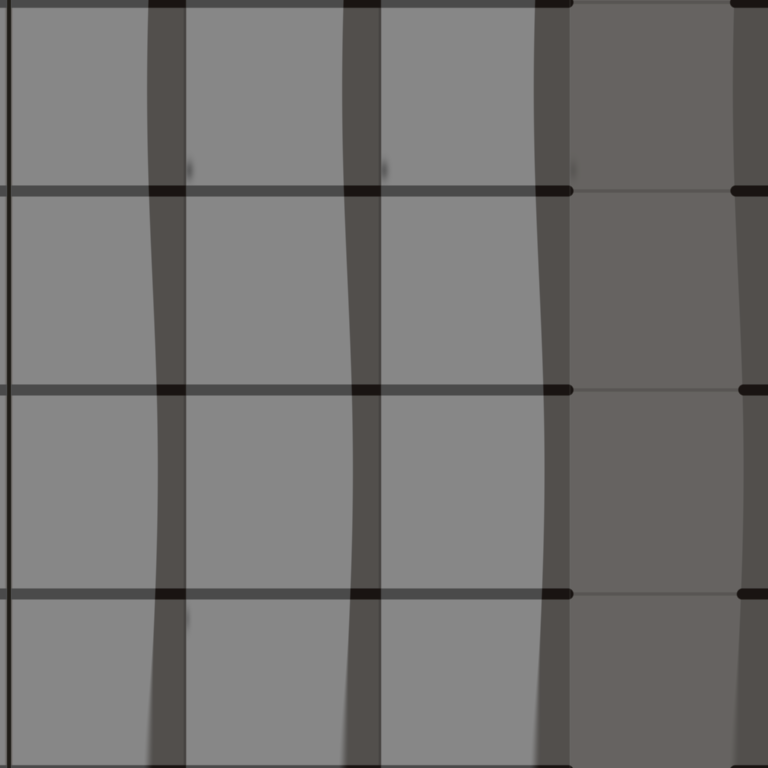
Give the GLSL for this pattern, as a WebGL 2 fragment shader.

```glsl
#version 300 es
precision highp float;
// Grey tiles split by wavy-edged dark uprights and thin cross rails, with one brown column.
uniform vec2 u_resolution;
out vec4 fragColor;

// Soft coverage of the span from a to b.
float span(float x, float a, float b, float soft) {
    return smoothstep(a - soft, a + soft, x) * (1.0 - smoothstep(b - soft, b + soft, x));
}

// Distance to a horizontal capsule running from a to b at height y.
float capsule(vec2 p, float a, float b, float y, float radius) {
    return length(p - vec2(clamp(p.x, a, b), y)) - radius;
}

void main() {
    // Height is measured downwards from the top edge.
    vec2 p = gl_FragCoord.xy / u_resolution;
    p.y = 1.0 - p.y;
    float soft = max(0.0014, 0.7 / min(u_resolution.x, u_resolution.y));

    vec4 barLeft = vec4(0.1985, 0.4525, 0.7020, 0.9612);
    vec4 barRight = vec4(0.2422, 0.4961, 0.7422, 1.02);
    float rails[5] = float[5](0.0030, 0.2487, 0.5078, 0.7734, 1.0035);
    float wave = -0.0070 * cos((p.y - 0.117) * 6.35);

    // Plain tiles and the brown column
    vec3 color = vec3(0.53);
    float column = span(p.x, 0.7422, 0.98, soft);
    color = mix(color, vec3(0.40, 0.39, 0.38), column);

    // Uprights: wavy on the left, straight on the right, softer near the bottom
    float bars = 0.0;
    float seams = 0.0;
    float smudges = 0.0;
    for (int i = 0; i < 4; i++) {
        float leftSoft = soft + 0.006 * smoothstep(0.82, 1.0, p.y);
        float leftEdge = smoothstep(-leftSoft, leftSoft, p.x - barLeft[i] - wave);
        float rightEdge = 1.0 - smoothstep(-soft, soft, p.x - barRight[i]);
        bars = max(bars, leftEdge * rightEdge);
        if (i < 2) seams = max(seams, span(p.x, barRight[i] - 0.003, barRight[i], soft));

        // Faint stains beside the straight edges
        vec2 stain = (p - vec2(barRight[i] + 0.004, 0.222)) / vec2(0.006, 0.013);
        smudges += exp(-dot(stain, stain)) * (i < 2 ? 0.30 : 0.12);
    }
    vec2 lowStain = (p - vec2(0.244, 0.806)) / vec2(0.004, 0.015);
    smudges += 0.18 * exp(-dot(lowStain, lowStain));
    color *= 1.0 - min(smudges, 0.4);
    color = mix(color, vec3(0.32, 0.31, 0.30), bars);
    color = mix(color, vec3(0.26, 0.25, 0.24), seams * 0.8);

    // Dark upright line with a pale rim at the left border
    color = mix(color, vec3(0.47, 0.46, 0.45), span(p.x, 0.0065, 0.0165, soft));
    color = mix(color, vec3(0.12, 0.11, 0.09), span(p.x, 0.0090, 0.0145, soft));

    // Rails: round ended beside the brown column, darkest over the uprights
    vec3 railColor = mix(vec3(0.29), vec3(0.10, 0.08, 0.07), max(bars, column));
    railColor = min(railColor, color);
    for (int i = 0; i < 5; i++) {
        float d = min(capsule(p, -0.1, 0.7395, rails[i], 0.0072),
                      capsule(p, 0.9630 + wave, 1.1, rails[i], 0.0072));
        float hairline = span(p.y, rails[i] - 0.0022, rails[i] + 0.0022, soft);
        color = mix(color, vec3(0.33, 0.32, 0.31), hairline * column * (1.0 - bars) * 0.8);
        color = mix(color, railColor, 1.0 - smoothstep(-soft, soft, d));
    }

    fragColor = vec4(color, 1.0);
}
```
